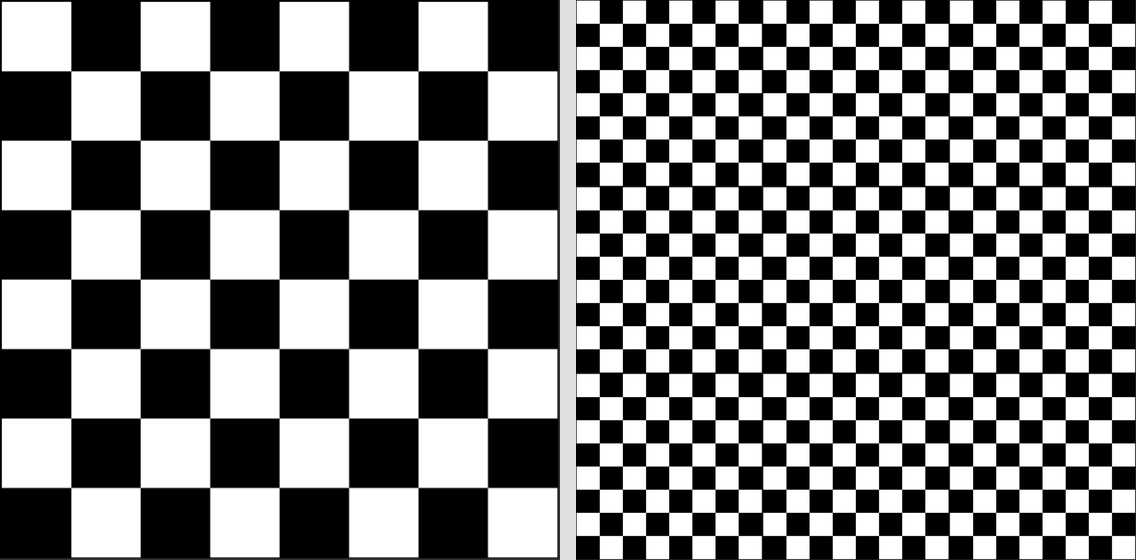
Left: one tile. Right: repeated 3 by 3.
Reproduce this pattern procedurally as a Shadertoy shader.

```glsl
// Black and white checkerboard of 8 by 8 cells inside a thin black frame.
// Signed triangle waves per axis are multiplied to give the cell parity, with
// soft grey seams; the frame and its grey hairline wrap across the canvas edges.

const float CELLS = 8.0;
const vec2 BOARD_MIN = vec2(0.0033, 0.0046);
const vec2 BOARD_MAX = vec2(0.9954, 0.9967);
const float SEAM_SOFTNESS = 0.0014;   // half width of the blurred cell edge
const vec2 HAIRLINE_POS = vec2(0.9983, 0.0017);
const float HAIRLINE_WIDTH = 0.0016;
const float HAIRLINE_GREY = 0.40;

// Signed distance to the nearest cell line: positive in even cells
vec2 cellDistance(vec2 u) {
    return abs(mod(u - 0.5, 2.0) - 1.0) - 0.5;
}

// 0 in cells of even parity, 1 in odd ones, grey along the seams
float checker(vec2 u, vec2 softness) {
    vec2 side = clamp(cellDistance(u) / softness, -1.0, 1.0);
    return 0.5 - 0.5 * side.x * side.y;
}

// 1 inside the rectangle, 0 outside
float boxMask(vec2 p, vec2 lo, vec2 hi, vec2 softness) {
    vec2 inside = smoothstep(-softness, softness, min(p - lo, hi - p));
    return inside.x * inside.y;
}

// Soft horizontal and vertical line, measured around the wrapping canvas
float wrappedLines(vec2 p, vec2 center, float width) {
    vec2 d = abs(fract(p - center + 0.5) - 0.5);
    vec2 line = 1.0 - smoothstep(vec2(0.0), vec2(width), d);
    return max(line.x, line.y);
}

void mainImage(out vec4 fragColor, in vec2 fragCoord) {
    vec2 p = fragCoord / iResolution.xy;
    vec2 softness = max(vec2(SEAM_SOFTNESS), 0.6 / iResolution.xy);

    // Cells, held off the outer lines so that the rim keeps its cell colour
    vec2 cellSize = (BOARD_MAX - BOARD_MIN) / CELLS;
    vec2 u = clamp((p - BOARD_MIN) / cellSize, 0.05, CELLS - 0.05);
    float board = checker(u, softness / cellSize);

    // Black frame with a grey hairline on the right and bottom
    float inside = boxMask(p, BOARD_MIN, BOARD_MAX, softness);
    float frame = HAIRLINE_GREY * wrappedLines(p, HAIRLINE_POS, HAIRLINE_WIDTH);

    fragColor = vec4(vec3(mix(frame, board, inside)), 1.0);
}
```
